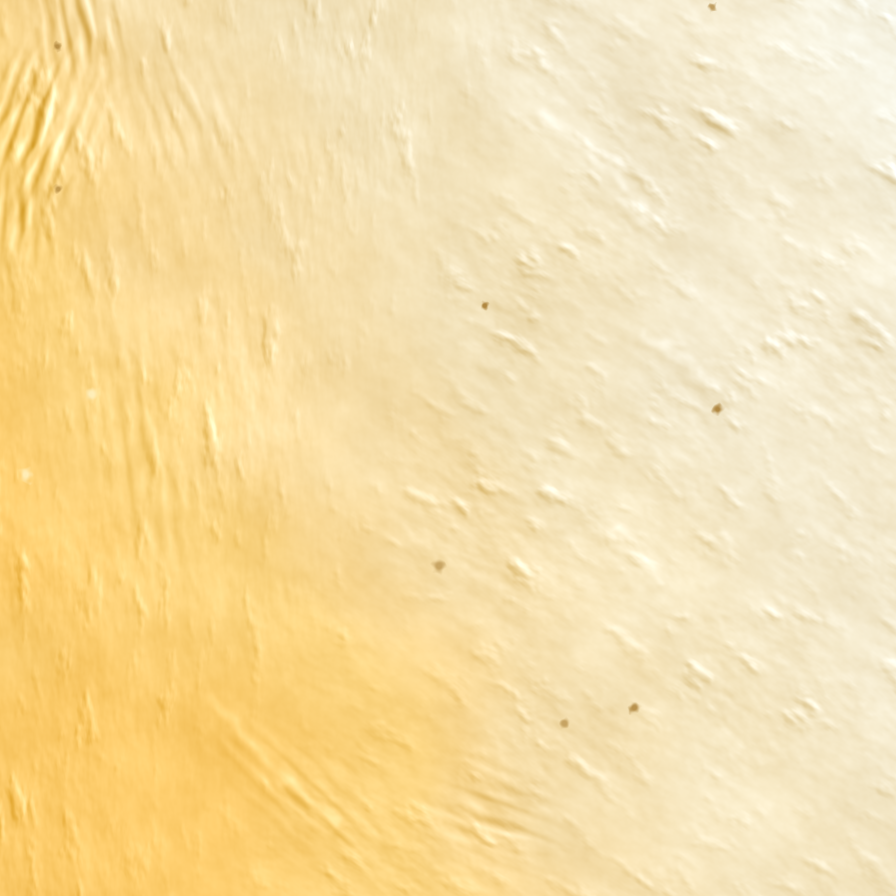
Reproduce this texture procedurally as a three.js fragment shader.

```glsl
// Sunlit amber-to-cream plaster with fine relief, raked ripples and tiny specks.
varying vec2 vUv;

const vec3 AMBER = vec3(0.99, 0.80, 0.42);
const vec3 HONEY = vec3(0.99, 0.84, 0.51);
const vec3 APRICOT = vec3(0.98, 0.85, 0.58);
const vec3 SAND = vec3(0.97, 0.88, 0.68);
const vec3 CREAM = vec3(0.96, 0.90, 0.75);
const vec3 IVORY = vec3(0.96, 0.92, 0.81);
const vec3 PEARL = vec3(0.97, 0.96, 0.90);
const vec3 SPECK = vec3(0.66, 0.49, 0.20);

vec2 hash2(vec2 p) {
  vec3 q = fract(vec3(p.xyx) * vec3(0.1031, 0.1030, 0.0973));
  q += dot(q, q.yzx + 33.33);
  return fract((q.xx + q.yz) * q.zy);
}

float gradientNoise(vec2 p) {
  vec2 i = floor(p), f = fract(p);
  vec2 u = f * f * f * (f * (f * 6.0 - 15.0) + 10.0);
  vec2 e = vec2(1.0, 0.0);
  float a = dot(hash2(i) * 2.0 - 1.0, f);
  float b = dot(hash2(i + e) * 2.0 - 1.0, f - e);
  float c = dot(hash2(i + e.yx) * 2.0 - 1.0, f - e.yx);
  float d = dot(hash2(i + 1.0) * 2.0 - 1.0, f - 1.0);
  return mix(mix(a, b, u.x), mix(c, d, u.x), u.y);
}

float fbm(vec2 p) {
  float sum = 0.0, amp = 0.6;
  for (int i = 0; i < 4; i++) {
    sum += amp * gradientNoise(p);
    p = mat2(1.6, 1.2, -1.2, 1.6) * p + 7.3;
    amp *= 0.5;
  }
  return sum;
}

vec2 rotate(vec2 p, float a) {
  float c = cos(a), s = sin(a);
  return vec2(c * p.x + s * p.y, c * p.y - s * p.x);
}

float glow(vec2 p, vec2 center, vec2 radius) {
  vec2 q = (p - center) / radius;
  return exp(-dot(q, q));
}

// Surface height: upright grain on the left, slanting dabs on the right.
float surface(vec2 p) {
  float upright = fbm(rotate(p, 0.1) * vec2(40.0, 14.0));
  float slanted = fbm(rotate(p, -0.6) * vec2(15.0, 34.0) + 19.0);
  float h = mix(upright, slanted, smoothstep(0.25, 0.55, p.x + 0.3 * (0.5 - p.y)));
  return 0.4 * h + 0.25 * smoothstep(0.08, 0.38, h);
}

// Parallel grooves inside a soft oval; angle is the way the grooves run.
float ripples(vec2 p, vec2 center, vec2 radius, float angle, float pitch) {
  vec2 q = rotate(p - center, angle);
  float wave = sin(6.2832 * q.y / pitch + 3.0 * gradientNoise(q * vec2(14.0, 30.0)));
  float broken = smoothstep(-0.35, 0.2, gradientNoise(q * vec2(26.0, 65.0) + 5.0));
  return glow(q, vec2(0.0), radius) * broken * (wave + 0.6 * wave * abs(wave));
}

// Broken bright crease from a to b with a faint shadow under it.
float ridge(vec2 p, vec2 a, vec2 b, float width) {
  vec2 ab = b - a, ap = p - a;
  vec2 off = (ap - clamp(dot(ap, ab) / dot(ab, ab), 0.0, 1.0) * ab) / width;
  vec2 under = off + vec2(0.6, 1.3);
  float broken = 0.75 + gradientNoise(p * 45.0);
  return broken * (exp(-dot(off, off)) - 0.5 * exp(-dot(under, under)));
}

float spot(vec2 p, vec2 center, float radius) {
  float ragged = 1.0 + 0.7 * gradientNoise(p / radius * 0.8);
  return 1.0 - smoothstep(0.3, 1.5, length(p - center) / radius * ragged);
}

vec3 warmRamp(float s) {
  vec3 c = mix(AMBER, HONEY, smoothstep(-0.46, -0.24, s));
  c = mix(c, APRICOT, smoothstep(-0.25, -0.11, s));
  c = mix(c, SAND, smoothstep(-0.15, 0.03, s));
  c = mix(c, CREAM, smoothstep(0.01, 0.22, s));
  c = mix(c, IVORY, smoothstep(0.24, 0.48, s));
  return mix(c, PEARL, smoothstep(0.56, 0.86, s));
}

void main() {
  vec2 p = vUv;
  // Diagonal base colour with cloudy drift
  float s = p.x + 0.5 * p.y - 0.66 + 0.17 * fbm(p * 4.5 + 2.0);
  s += 0.16 * glow(p, vec2(0.0, 0.27), vec2(0.08)) - 0.12 * glow(p, vec2(0.4, 0.2), vec2(0.2));
  vec3 color = warmRamp(s);

  // Broad slanting folds and soft mottling
  float folds = 0.12 * fbm(rotate(p, -0.6) * vec2(4.0, 9.0)) + 0.06 * fbm(p * 16.0 + 4.0);
  folds -= 0.03 * glow(p, vec2(0.6, 0.64), vec2(0.1)) + 0.025 * glow(p, vec2(0.4, 0.9), vec2(0.16));
  color += folds * vec3(0.55, 0.75, 1.1);

  // Patchy relief lit from the upper right, plus fine grain
  float patches = smoothstep(-0.2, 0.3, fbm(p * 6.0 + 11.0));
  float relief = (0.18 + 0.34 * patches) * (surface(p) - surface(p + vec2(0.0035, 0.0045)));
  relief += 0.035 * fbm(p * 60.0);

  // Raked grooves
  relief += 0.16 * ripples(p, vec2(0.035, 0.855), vec2(0.07, 0.055), 1.22, 0.019);
  relief += 0.12 * ripples(p, vec2(0.09, 0.97), vec2(0.06, 0.045), 1.75, 0.018);
  relief += 0.11 * ripples(p, vec2(0.02, 0.76), vec2(0.05, 0.03), 1.5, 0.017);
  relief += 0.05 * ripples(p, vec2(0.21, 0.87), vec2(0.07, 0.05), 1.95, 0.02);
  relief += 0.05 * ripples(p, vec2(0.16, 0.49), vec2(0.12, 0.045), 1.7, 0.022);
  relief += 0.06 * ripples(p, vec2(0.34, 0.11), vec2(0.09, 0.035), -0.75, 0.02);
  relief += 0.07 * ripples(p, vec2(0.55, 0.09), vec2(0.06, 0.045), -0.35, 0.02);

  // Creases
  vec2 q = p + 0.02 * vec2(gradientNoise(p * 28.0), gradientNoise(p * 28.0 + 31.0));
  relief += 0.08 * ridge(q, vec2(0.61, 0.87), vec2(0.70, 0.80), 0.008);
  relief += 0.07 * ridge(q, vec2(0.69, 0.78), vec2(0.74, 0.735), 0.007);
  relief += 0.08 * ridge(q, vec2(0.72, 0.63), vec2(0.80, 0.565), 0.006);
  relief += 0.07 * ridge(q, vec2(0.69, 0.41), vec2(0.73, 0.35), 0.006);
  relief += 0.08 * ridge(q, vec2(0.24, 0.215), vec2(0.37, 0.075), 0.006);
  color += relief * vec3(0.6, 0.85, 1.35);

  // Specks
  float dark = 0.9 * (spot(p, vec2(0.541, 0.659), 0.004) + spot(p, vec2(0.801, 0.543), 0.005));
  dark += 0.8 * (spot(p, vec2(0.708, 0.21), 0.005) + spot(p, vec2(0.064, 0.948), 0.004));
  dark += 0.6 * (spot(p, vec2(0.49, 0.368), 0.006) + spot(p, vec2(0.63, 0.193), 0.005));
  dark += 0.7 * (spot(p, vec2(0.065, 0.789), 0.004) + spot(p, vec2(0.795, 0.992), 0.004));
  color = mix(color, SPECK, min(dark, 1.0));
  float pale = spot(p, vec2(0.102, 0.56), 0.006) + spot(p, vec2(0.029, 0.47), 0.006);
  color = mix(color, vec3(1.0, 0.95, 0.76), 0.85 * pale);
  gl_FragColor = vec4(clamp(color, 0.0, 1.0), 1.0);
}
```
